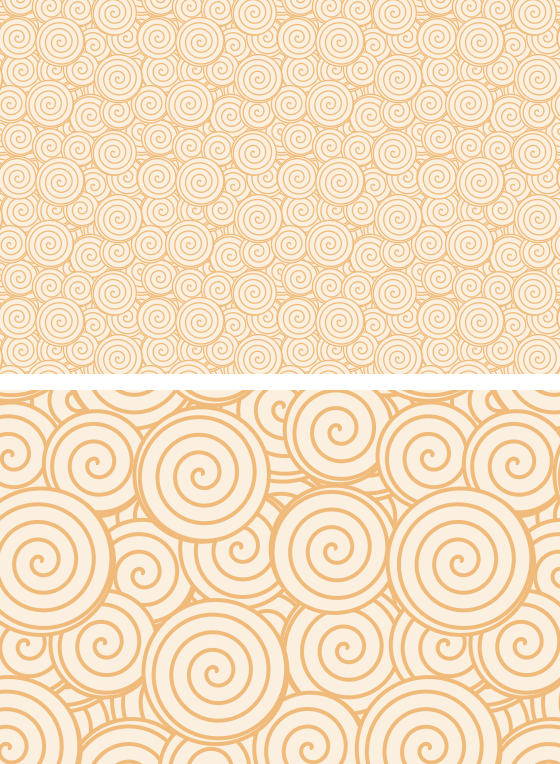
Top: the whole. Bottom: its middle third, enlarged.
A WebGL 2 fragment shader for this pattern:

```glsl
#version 300 es
precision highp float;
// Overlapping cream discs with orange spirals, scattered in a repeating tile.

uniform vec2 u_resolution;
out vec4 fragColor;

const float TILE = 4.0;    // cells along one side of the repeating tile
const float PITCH = 0.168; // gap between spiral turns
const float LINE = 0.019;  // half width of the drawn line

float hash(vec2 p) {
    return fract(sin(dot(p, vec2(127.1, 311.7))) * 43758.5453);
}

// Disc of one cell: centre, radius and depth; layer 0 fills the gaps behind.
vec4 discAt(vec2 cell, float layer) {
    vec2 id = mod(cell, TILE);
    vec2 seed = id + 17.0 * layer + 3.0;
    vec2 jitter = vec2(hash(seed), hash(seed + 41.3)) - 0.5;
    vec2 centre = cell + 0.5 * layer + 0.5 * jitter;
    float random = hash(seed + 73.9);
    if (layer < 0.5) return vec4(centre, 0.66 + 0.06 * random, random - 2.0);

    // One cell in four carries a large disc in front.
    float rank = mod(id.x + 2.0 * id.y, 4.0);
    float radius = rank > 2.5 ? 0.64 + 0.07 * random : 0.5 + 0.13 * random;
    return vec4(centre, radius, rank + random);
}

// Distance to an Archimedean spiral around the origin.
float spiralDistance(vec2 p) {
    float r = max(length(p), 1e-4);
    float turn = r / PITCH - atan(p.y, p.x + 1e-6) / 6.2832;
    float offset = abs(fract(turn + 0.5) - 0.5);
    return offset / length(vec2(1.0 / PITCH, 1.0 / (6.2832 * r)));
}

void main() {
    vec2 p = gl_FragCoord.xy / u_resolution.x * 16.0;
    float pixel = 16.0 / u_resolution.x;

    // Find the frontmost disc covering this point.
    vec4 front = vec4(p, 1.0, -9.0);
    for (int k = 0; k < 18; k++) {
        float layer = float(k / 9);
        vec2 near = vec2(k % 3, (k / 3) % 3) - 1.0;
        vec4 disc = discAt(floor(p + 0.5 - 0.5 * layer) + near, layer);
        if (distance(p, disc.xy) < disc.z && disc.w > front.w) front = disc;
    }

    // Draw its spiral, then the rims of it and of all discs before it.
    float lineDistance = front.w > -8.0 ? spiralDistance(p - front.xy) : 1.0;
    for (int k = 0; k < 18; k++) {
        float layer = float(k / 9);
        vec2 near = vec2(k % 3, (k / 3) % 3) - 1.0;
        vec4 disc = discAt(floor(p + 0.5 - 0.5 * layer) + near, layer);
        if (disc.w >= front.w) {
            lineDistance = min(lineDistance, abs(distance(p, disc.xy) - disc.z));
        }
    }

    float ink = clamp((LINE - lineDistance) / pixel + 0.5, 0.0, 1.0);
    vec3 cream = vec3(0.985, 0.94, 0.88);
    vec3 orange = vec3(0.94, 0.735, 0.48);
    fragColor = vec4(mix(cream, orange, ink), 1.0);
}
```
